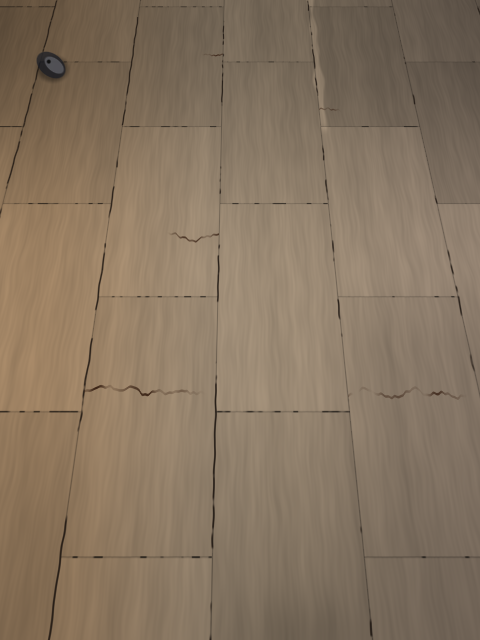
Give the GLSL for this texture, as a Shadertoy shader.

```glsl
float hash(vec2 cell) {
    return fract(sin(dot(cell, vec2(127.1, 311.7))) * 43758.5);
}

float cornerSlope(vec2 cell, vec2 offset) {
    float angle = 6.2832 * hash(cell);
    return dot(vec2(cos(angle), sin(angle)), offset);
}

// Gradient noise, about -0.5 to 0.5
float noise(vec2 p) {
    vec2 c = floor(p), f = p - c, e = vec2(1, 0);
    vec2 s = f * f * f * (f * (f * 6.0 - 15.0) + 10.0);
    return mix(mix(cornerSlope(c, f), cornerSlope(c + e, f - e), s.x),
               mix(cornerSlope(c + e.yx, f - e.yx), cornerSlope(c + 1.0, f - 1.0), s.x), s.y);
}

float stroke(float dist, float halfWidth, float blur) {
    return 1.0 - smoothstep(halfWidth - blur, halfWidth + blur, abs(dist));
}

// Wavy veins running along the slab
float stoneGrain(vec2 p, float seed) {
    p += seed * vec2(17.0, 31.0);
    p.x += 0.03 * noise(p * vec2(5.0, 6.0));
    return 0.075 * noise(p * vec2(5.0, 0.6))
         + 0.055 * noise(p * vec2(17.0, 1.5))
         + 0.060 * noise(p * vec2(45.0, 6.0));
}

vec3 warmLight(float x, float down) {
    vec3 stone = mix(vec3(0.61, 0.50, 0.38), vec3(0.61, 0.54, 0.455), smoothstep(0.05, 0.5, x));
    stone = mix(stone, vec3(0.56, 0.495, 0.43), smoothstep(0.55, 1.0, x));
    float side = 2.0 * x - 1.0;
    float light = mix(0.73, 1.0, smoothstep(0.0, 0.45, down));
    light *= 1.0 - 0.17 * side * side * (1.0 - smoothstep(0.0, 0.35, down));
    light *= 1.0 - 0.13 * smoothstep(0.6, 1.0, down);
    light *= 1.0 - 0.10 * smoothstep(0.6, 0.85, x) * smoothstep(0.4, 0.6, down);
    vec2 shade = (vec2(x, down) - vec2(0.61, 1.0)) / vec2(0.13, 0.07);
    return stone * light * (1.0 - 0.14 * exp(-dot(shade, shade)));
}

// Small dark pointing device with a silver panel
vec3 addDevice(vec3 color, vec2 p, float pixel) {
    p -= vec2(0.0797, 0.1016);
    float shadow = length((p - vec2(0.003, 0.006)) / vec2(0.025, 0.021));
    color *= 1.0 - 0.35 * (1.0 - smoothstep(0.7, 1.2, shadow));
    p = mat2(0.78, -0.62, 0.62, 0.78) * p;
    float body = (length(p / vec2(0.024, 0.0165)) - 1.0) * 0.0165;
    color = mix(color, vec3(0.10, 0.11, 0.14), stroke(max(body, 0.0), 0.0005, pixel));
    float panel = (length((p - vec2(0.004, -0.003)) / vec2(0.016, 0.009)) - 1.0) * 0.009;
    color = mix(color, vec3(0.38, 0.38, 0.40), stroke(max(panel, 0.0), 0.0005, pixel));
    return mix(color, vec3(0.06), stroke(length(p + vec2(0.006, 0.002)), 0.003, pixel));
}

void mainImage(out vec4 fragColor, in vec2 fragCoord) {
    float x = fragCoord.x / iResolution.x;
    float down = 1.0 - fragCoord.y / iResolution.y;

    // Perspective floor: u counts columns, v counts slab lengths
    float nearness = down + 1.068;
    float u = (x - 0.467 + 0.0281 * down) / (0.1632 * nearness);
    float v = 7.295 / nearness;
    float blurU = 0.75 * fwidth(u), blurV = 0.75 * fwidth(v);

    // Half bond: neighbouring columns shift by half a slab
    float column = floor(u);
    float odd = mod(column, 2.0);
    float slide = v - 0.263 - 0.5 * odd;
    float row = floor(slide);
    vec2 local = vec2(u - column, slide - row);
    float seed = hash(vec2(column, row));

    // Slab tone and veins
    float tone = 1.0 + 0.06 * (seed - 0.5) + 0.025 * (1.0 - 2.0 * mod(row, 2.0));
    vec3 color = warmLight(x, down) * (tone + stoneGrain(vec2(u, v), seed));

    // Pale filler beside one long joint
    float joint = round(u);
    float beside = u - joint;
    float fillWidth = 0.035 + 0.07 * noise(vec2(v * 5.0, 3.0));
    float filler = stroke(beside - 0.03, fillWidth, 0.01 + blurU)
                 * smoothstep(5.7, 5.8, v) * float(joint == 1.0);
    color = mix(color, color * 1.32, 0.75 * filler);

    // Long joints, with broken black gaps that grow toward the left
    float wander = 0.012 * noise(vec2(v * 14.0, joint * 7.3));
    float gap = noise(vec2(v * 5.0, joint * 9.7 + 0.4)) + 0.5 * noise(vec2(v * 23.0, joint * 5.1 + 0.3));
    gap = smoothstep(0.0, 0.2, gap + 0.06 - 0.1 * joint);
    color *= 1.0 - 0.28 * stroke(beside, 0.004, blurU);
    color = mix(color, vec3(0.11, 0.08, 0.06), 0.85 * gap * stroke(beside + wander, 0.006, blurU));

    // Cross joints, mostly faint
    float across = slide - round(slide);
    float chips = smoothstep(0.1, 0.3, noise(vec2(u * 14.0, round(slide) * 3.7)) - 0.08 * column);
    color *= 1.0 - (0.16 + 0.5 * chips) * stroke(across, 0.003, blurV);

    // Rusty cracks in two columns, shorter with distance
    float cracked = float(abs(column) == 1.0 && row > 2.5 && !(column > 0.0 && mod(row, 2.0) == 0.0));
    float height = mix(0.30, 0.58, mod(row, 2.0)) - 0.48 * float(column > 0.0 && row > 4.0);
    float start = column < 0.0 && row > 3.0 ? 1.0 - local.x : local.x;
    float reach = 0.95 * exp2(3.0 - row);
    float bend = 0.05 * noise(vec2(u * 6.0, row + 0.4)) + 0.02 * noise(vec2(u * 22.0, row + 0.7));
    float strength = 0.55 + 0.9 * noise(vec2(u * 9.0, row * 4.3 + 0.5)) - 0.2 * float(column > 0.0);
    float crack = stroke(local.y - height - bend, 0.005, blurV)
                * (1.0 - smoothstep(0.7 * reach, reach, start));
    color = mix(color, vec3(0.20, 0.11, 0.06), cracked * crack * clamp(strength, 0.0, 0.9));

    color = addDevice(color, vec2(x * 0.75, down), 1.0 / iResolution.y);
    fragColor = vec4(clamp(color, 0.0, 1.0), 1.0);
}
```
